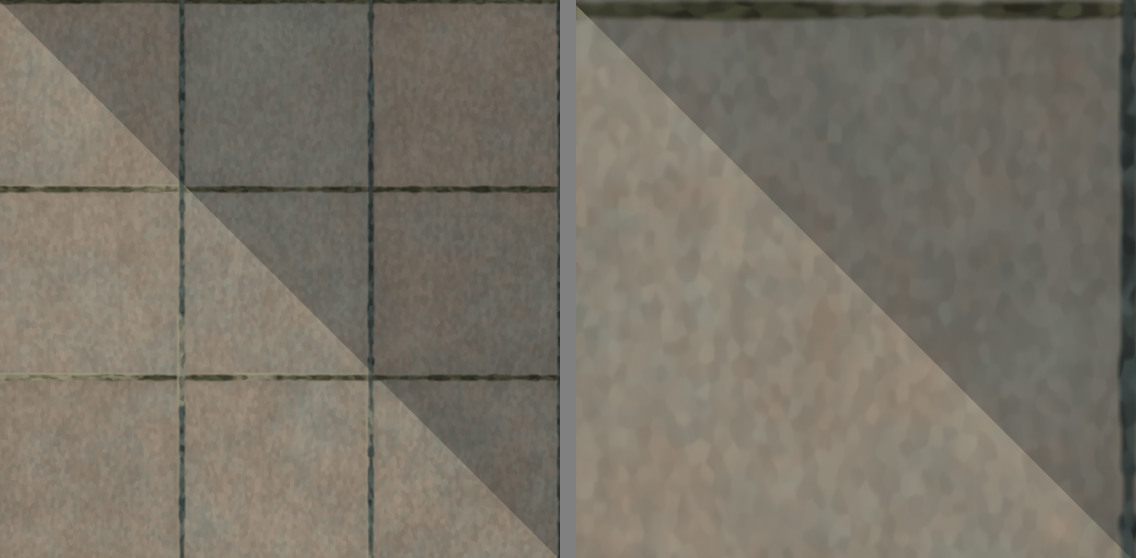
Left: the whole. Right: its middle third, enlarged.
A Shadertoy shader for this texture:

```glsl
const float PITCH = 0.3375;              // tile spacing
const vec2 JOINT_OFFSET = vec2(-0.0125, -0.0145);
const float JOINT_HALF_WIDTH = 0.0045;
const float JOINT_SOFTNESS = 0.0022;
const float JOINT_WOBBLE = 0.0035;
const float RIM_OFFSET = 0.0065;         // worn tile lip beside each joint
const float RIM_WIDTH = 0.003;
const float SHADOW_EDGE = 0.997;         // x + y along the shadow line
const float MOTTLE_STRENGTH = 0.13;
const float GRAIN_STRENGTH = 0.11;
const float TILE_VARIATION = 0.05;
const vec2 GRAIN_SCALE = vec2(145.0, 100.0);

const vec3 STONE = vec3(0.548, 0.520, 0.465);
const vec3 WARM_TINT = vec3(1.035, 0.985, 0.965);
const vec3 COOL_TINT = vec3(0.965, 1.010, 1.025);
const vec3 SHADOW_TINT = vec3(0.765, 0.775, 0.795);
const vec3 MOSS_JOINT = vec3(0.265, 0.265, 0.190);
const vec3 SLATE_JOINT = vec3(0.255, 0.295, 0.280);
const vec3 PALE_MORTAR = vec3(0.610, 0.590, 0.490);

float hash(vec2 p) {
    vec3 q = fract(vec3(p.xyx) * vec3(0.1031, 0.1030, 0.0973));
    q += dot(q, q.yzx + 33.33);
    return fract((q.x + q.y) * q.z);
}

// Smooth cellular noise: random cell values blended by distance
float cellNoise(vec2 p) {
    vec2 cell = floor(p);
    float total = 0.0, weight = 0.0;
    for (int y = -1; y <= 1; y++) {
        for (int x = -1; x <= 1; x++) {
            vec2 id = cell + vec2(x, y);
            vec2 site = id + vec2(hash(id + 17.3), hash(id + 51.7));
            vec2 d = p - site;
            float w = exp(-7.0 * dot(d, d));
            total += w * hash(id + 93.1);
            weight += w;
        }
    }
    return total / weight;
}

// Layered mottling, centred on zero
float mottle(vec2 p) {
    float sum = 0.0, amplitude = 0.5;
    for (int i = 0; i < 4; i++) {
        sum += amplitude * (cellNoise(p) - 0.5);
        p = p * 2.1 + 13.7;
        amplitude *= 0.65;
    }
    return sum;
}

// Stone face with a tone and tint of its own
vec3 stoneColor(vec2 uv, vec2 tile) {
    vec2 p = uv + tile * 3.7;
    float tone = 1.0 + TILE_VARIATION * (hash(tile + 4.0) - 0.5);
    tone += MOTTLE_STRENGTH * mottle(p * 11.0);
    tone += GRAIN_STRENGTH * (cellNoise(uv * GRAIN_SCALE) - 0.5);
    tone += 0.04 * (cellNoise(uv * vec2(90.0, 18.0)) - 0.5);
    float cool = 0.5 + 0.5 * (hash(tile + 8.0) - 0.5);
    cool += 1.3 * mottle(p * 8.0 + 40.0) + 0.5 * (cellNoise(uv * 70.0) - 0.5);
    return STONE * tone * mix(WARM_TINT, COOL_TINT, clamp(cool, 0.0, 1.0));
}

// Lays one family of parallel joints over the stone
vec3 addJoint(vec3 color, float dist, float along, float line, float lit,
              float rimSide, vec3 jointColor, float pixel) {
    float seed = line * 7.3 + rimSide * 31.0;
    float rough = cellNoise(vec2(along * 55.0, seed)) - 0.5;
    float patches = cellNoise(vec2(along * 7.0, seed + 5.0));
    float pale = lit * smoothstep(0.58, 0.75, patches);

    // Grime and worn lip
    color *= 1.0 - 0.07 * exp(-abs(dist) / 0.012);
    float rim = 1.0 - smoothstep(0.0, RIM_WIDTH + pixel, abs(dist - rimSide * RIM_OFFSET));
    color = mix(color, PALE_MORTAR, rim * (0.15 + 0.20 * lit + 0.45 * pale));

    // Broken dark gap with pale mortar left in places
    float halfWidth = JOINT_HALF_WIDTH + JOINT_WOBBLE * rough;
    float soft = JOINT_SOFTNESS + 0.5 * pixel;
    float gap = 1.0 - smoothstep(halfWidth - soft, halfWidth + soft, abs(dist));
    float crumbs = cellNoise(vec2(along * 95.0, dist * 150.0 + seed));
    vec3 filling = jointColor * (0.65 + 0.7 * crumbs);
    filling = mix(filling, PALE_MORTAR, pale * (0.35 + 0.5 * crumbs));
    return mix(color, filling, gap * (0.90 + 0.20 * rough));
}

void mainImage(out vec4 fragColor, in vec2 fragCoord) {
    vec2 uv = fragCoord / iResolution.xy;
    float pixel = 1.0 / min(iResolution.x, iResolution.y);

    // Tile grid
    vec2 grid = (uv - JOINT_OFFSET) / PITCH;
    vec2 line = floor(grid + 0.5);
    vec2 dist = (grid - line) * PITCH;
    float lit = 1.0 - smoothstep(-pixel, pixel, uv.x + uv.y - SHADOW_EDGE);

    vec3 color = stoneColor(uv, floor(grid));
    color = addJoint(color, dist.y, uv.x, line.y, lit, 1.0, MOSS_JOINT, pixel);
    color = addJoint(color, dist.x, uv.y, line.x, lit, -1.0, SLATE_JOINT, pixel);

    // Diagonal shadow
    color *= mix(SHADOW_TINT, vec3(1.0), lit);
    fragColor = vec4(clamp(color, 0.0, 1.0), 1.0);
}
```
